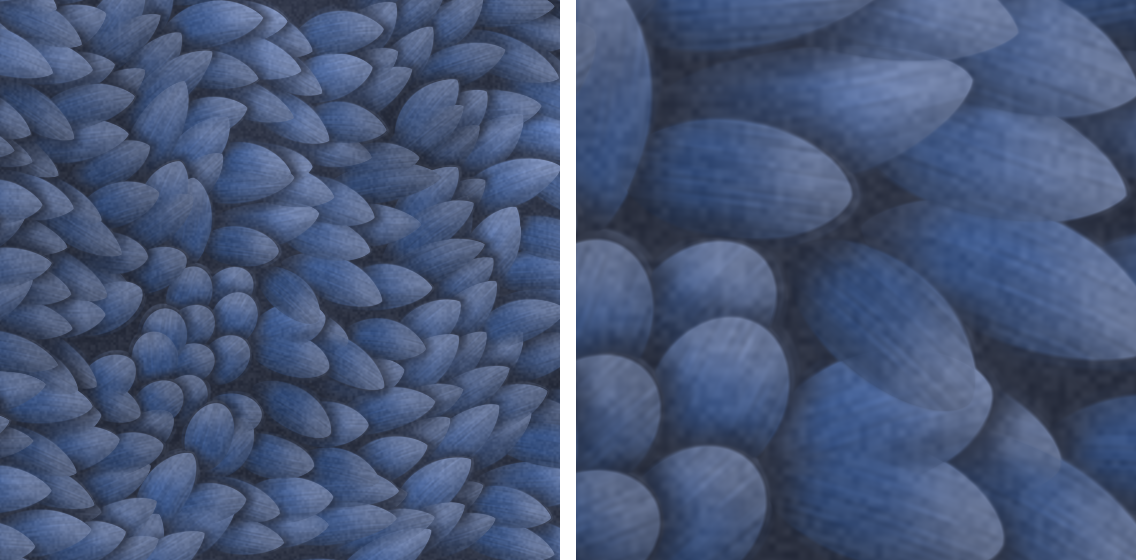
Left, the full canvas; right, a detail of the centre.
Give the GLSL for this pattern, as a WebGL 1 fragment shader.

```glsl
precision highp float;
// Overlapping blue petals, like soft shingles, combed along a swirling flow.
// Each cell of a jittered grid holds one petal that rises towards its tip;
// a soft depth test layers them, and higher neighbours cast shade below.
uniform vec2 u_resolution;

const float GRID = 13.0;       // cells across the canvas
const float DEPTH_GAIN = 16.0; // sharpness of the soft depth test
const float EDGE = 0.008;      // outward fall-off of a petal edge
const vec3 PALE = vec3(0.475, 0.525, 0.65);
const vec3 MID = vec3(0.33, 0.415, 0.59);
const vec3 DEEP = vec3(0.22, 0.33, 0.53);
const vec3 SLATE = vec3(0.235, 0.295, 0.415);
const vec3 CHARCOAL = vec3(0.19, 0.215, 0.285);

struct Petal {
  float along;   // 0 at the base, 1 at the tip
  float across;  // signed, -1 to 1 between the sides
  float rim;     // 0 in the middle, 1 on the outline
  float outside; // distance beyond the outline
  float lit;     // facing towards the light
  float height;
  float seed;
};

float hash(vec2 p) {
  vec3 q = fract(p.xyx * vec3(0.1031, 0.1030, 0.0973));
  q += dot(q, q.yzx + 33.33);
  return fract((q.x + q.y) * q.z);
}

float noise(vec2 p) {
  vec2 i = floor(p), f = fract(p);
  f = f * f * (3.0 - 2.0 * f);
  vec2 e = vec2(1.0, 0.0);
  return mix(mix(hash(i), hash(i + e), f.x),
             mix(hash(i + e.yx), hash(i + e.xx), f.x), f.y);
}

// Share of short round buds, gathered left of the centre
float budShare(vec2 p) {
  vec2 d = (p - vec2(0.34, 0.37)) / vec2(0.18, 0.20);
  return min(1.0, 1.5 * exp(-dot(d, d)));
}

// Direction in which the tips point
float flowAngle(vec2 p) {
  float wave = sin(13.0 * (p.x - 0.17) + 0.7 * sin(7.0 * p.y + 1.5));
  return 0.2 + 0.65 * wave * mix(0.6, 1.0, smoothstep(0.1, 0.5, p.y));
}

Petal petalAt(vec2 p, vec2 cell) {
  float r1 = hash(cell + 11.3), r2 = hash(cell + 47.9), r3 = hash(cell + 83.1);
  vec2 centre = (cell + 0.5 + 0.75 * (vec2(r1, r2) - 0.5)) / GRID;
  float bud = budShare(centre);
  float angle = flowAngle(centre) + (r3 - 0.5) * mix(0.5, 2.2, bud);
  vec2 dir = vec2(cos(angle), sin(angle));
  vec2 side = vec2(-dir.y, dir.x);
  vec2 halfSize = vec2(mix(mix(0.082, 0.118, r2), 0.049, bud),
                       mix(0.033, 0.041, r3));
  vec2 d = p - centre;
  vec2 q = vec2(dot(d, dir), dot(d, side)) / halfSize;
  q.y += (r1 - 0.5) * 0.6 * (1.0 - bud) * q.x * q.x; // gentle bend

  // A lower power across the petal makes the tip more pointed
  float n = sqrt(q.x * q.x + pow(abs(q.y) + 1e-4, mix(1.35, 2.0, bud)));
  Petal s;
  s.along = clamp(0.5 + 0.5 * q.x, 0.0, 1.0);
  s.across = clamp(q.y, -1.0, 1.0);
  s.rim = clamp(n, 0.0, 1.0);
  s.outside = max(n * (n - 1.0) / (length(q / halfSize) + 1e-3), 0.0);
  s.lit = s.across * side.y;
  s.height = 0.45 * r1 + 0.9 * s.along + 0.2 * (1.0 - s.rim * s.rim);
  s.seed = r3;
  return s;
}

float depthOf(Petal s) {
  return max(s.height - s.outside / EDGE, -3.0);
}

vec3 petalColour(Petal s, float blueness) {
  vec3 c = mix(DEEP, MID, smoothstep(0.2, 0.7, s.along - 0.15 * blueness));
  c = mix(c, PALE, 0.85 * smoothstep(0.55, 1.0, s.along + 0.14 * s.lit));
  c = mix(c, SLATE, (1.0 - blueness) * 0.55 * (1.0 - s.along));
  c = mix(c, SLATE, 0.8 * smoothstep(0.5, 1.0, s.rim) * (1.0 - 0.75 * s.along));
  c = mix(c, CHARCOAL, 0.8 * smoothstep(0.32, 0.0, s.along));
  // Fine ribs running from base to tip
  float ribs = noise(vec2(s.across * 12.0, s.along * 4.0) + 40.0 * s.seed);
  return c * (0.99 + 0.16 * s.lit + 0.20 * (s.seed - 0.5) + 0.13 * (ribs - 0.5));
}

void main() {
  vec2 p = gl_FragCoord.xy / min(u_resolution.x, u_resolution.y);
  vec2 home = floor(p * GRID);
  float blueness = clamp(0.95 - 0.65 * p.y + 0.8 * (noise(p * 5.0) - 0.5), 0.0, 1.0);

  // Layer the petals over the dark gaps
  float total = exp(-0.1 * DEPTH_GAIN);
  vec3 colour = CHARCOAL * total;
  for (int j = -2; j <= 2; j++) for (int i = -2; i <= 2; i++) {
    Petal s = petalAt(p, home + vec2(float(i), float(j)));
    float weight = exp(DEPTH_GAIN * depthOf(s));
    colour += petalColour(s, blueness) * weight;
    total += weight;
  }
  colour /= total;

  // Shade cast by petals that lie above this surface
  float surface = log(total) / DEPTH_GAIN, light = 1.0;
  for (int j = -2; j <= 2; j++) for (int i = -2; i <= 2; i++) {
    Petal s = petalAt(p, home + vec2(float(i), float(j)));
    float near = 1.0 - smoothstep(0.0, 0.028, s.outside);
    light *= 1.0 - 0.75 * near * smoothstep(0.03, 0.35, s.height - surface);
  }
  colour = mix(CHARCOAL * 0.9, colour, light);

  // Broad drift of brightness, then soft grain
  colour *= 1.0 + 0.24 * (noise(p * 4.0 + 7.0) - 0.5);
  colour += 0.06 * (noise(p * 220.0) - 0.5);
  gl_FragColor = vec4(colour, 1.0);
}
```
